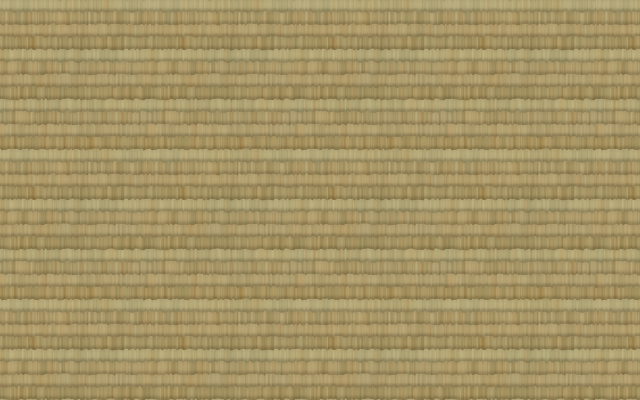
Write a WebGL 2 fragment shader that draws this texture.

```glsl
#version 300 es
precision highp float;

uniform vec2 u_resolution;
out vec4 fragColor;

float hash(vec2 p) {
    vec3 q = fract(vec3(p.xyx) * 0.1031);
    q += dot(q, q.yzx + 33.33);
    return fract((q.x + q.y) * q.z);
}

// Smooth noise along x that wraps after a whole number of cells
float wrapNoise(float x, float period, float seed) {
    float cell = floor(x);
    float t = smoothstep(0.0, 1.0, x - cell);
    float a = hash(vec2(mod(cell, period), seed));
    float b = hash(vec2(mod(cell + 1.0, period), seed));
    return mix(a, b, t);
}

// Colour of the rush strands in one woven row; x counts mat tiles
vec3 rushColor(float x, float row, float along) {
    vec3 tints[4] = vec3[4](
        vec3(0.685, 0.637, 0.455),
        vec3(0.656, 0.586, 0.402),
        vec3(0.676, 0.605, 0.422),
        vec3(0.632, 0.562, 0.372));
    float kind = mod(row, 4.0);
    float seed = mod(row, 12.0) * 7.0;
    float lean = 0.0015 * (along - 0.5) * (wrapNoise(x * 24.0, 24.0, seed + 1.0) - 0.5);
    float strand = wrapNoise((x + lean) * 72.0, 72.0, seed + 2.0) - 0.5;
    float fiber = wrapNoise((x + lean) * 132.0, 132.0, seed + 3.0) - 0.5;
    float patchTone = wrapNoise(x * 7.0, 7.0, seed + 4.0) - 0.5;
    float contrast = mod(kind, 2.0) < 0.5 ? 0.75 : 1.0;

    vec3 color = tints[int(kind)];
    color += contrast * (0.075 * strand + 0.055 * fiber);
    color += vec3(0.025, 0.004, -0.012) * patchTone;
    // A few strands dried to a warmer brown
    float dried = smoothstep(0.72, 0.95, wrapNoise(x * 60.0, 60.0, seed + 5.0));
    return color + dried * vec3(0.012, -0.014, -0.028);
}

void main() {
    vec2 p = vec2(gl_FragCoord.x, u_resolution.y - gl_FragCoord.y) / u_resolution.y;
    float x = p.x / 0.375;
    float y = p.y * 32.0;

    // Ragged strand ends near each seam
    float seam = mod(floor(y + 0.5), 12.0);
    float ragged = wrapNoise(x * 72.0, 72.0, seam + 101.0) - 0.5;
    y += 0.2 * ragged * abs(fract(y) - 0.5) * 2.0;

    float row = floor(y);
    float f = y - row;
    vec3 color = mix(rushColor(x, row, f), rushColor(x, row + 1.0, 0.0),
                     smoothstep(0.9, 1.0, f));

    // Rounded rows: soft light above the middle, shadow in the seam
    float smoothRow = 1.0 - mod(row, 2.0);
    float crown = smoothstep(0.0, 0.3, f) * (1.0 - smoothstep(0.35, 0.75, f));
    float groove = smoothstep(0.55, 0.88, f) * (1.0 - smoothstep(0.9, 1.0, f));
    color *= 1.0 + 0.03 * crown - mix(0.14, 0.17, smoothRow) * groove;
    color -= vec3(0.0, 0.006, 0.016) * groove;

    fragColor = vec4(color, 1.0);
}
```
